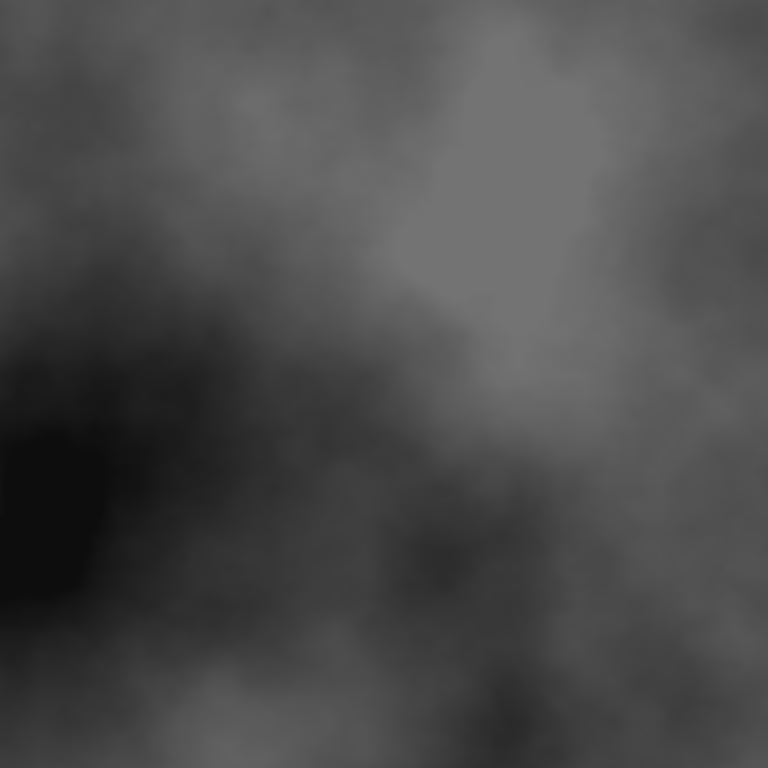
Reproduce this texture procedurally as a WebGL 1 fragment shader.

```glsl
precision highp float;
// Dim grey smoke: broad soft masses of light and shade set the tone,
// their outlines are bent by fractal value noise, and a faint layer
// of the same noise adds the cloudy mottling.
uniform vec2 u_resolution;

float hash(vec2 p) {
  return fract(sin(dot(p, vec2(127.1, 311.7))) * 43758.5453);
}

float valueNoise(vec2 p) {
  vec2 cell = floor(p);
  vec2 f = fract(p);
  f = f * f * (3.0 - 2.0 * f);
  float low = mix(hash(cell), hash(cell + vec2(1.0, 0.0)), f.x);
  float high = mix(hash(cell + vec2(0.0, 1.0)), hash(cell + vec2(1.0, 1.0)), f.x);
  return mix(low, high, f.y);
}

// Fractal sum, centred on zero
float cloudNoise(vec2 p) {
  float sum = 0.0;
  float amplitude = 0.5;
  for (int octave = 0; octave < 5; octave++) {
    sum += amplitude * (valueNoise(p) - 0.5);
    p = p * 2.0 + vec2(17.3, 9.1);
    amplitude *= 0.5;
  }
  return sum;
}

// Soft elliptical mass, 1 at its centre
float puff(vec2 p, vec2 centre, vec2 radius) {
  vec2 d = (p - centre) / radius;
  return exp(-dot(d, d));
}

void main() {
  vec2 uv = gl_FragCoord.xy / u_resolution;

  // Bend the outlines of the masses
  vec2 bend = vec2(cloudNoise(uv * 4.0 + 3.7), cloudNoise(uv * 4.0 + 41.2));
  vec2 p = uv + 0.14 * bend;

  // Lit smoke
  float grey = 0.285;
  grey += 0.14 * puff(p, vec2(0.68, 0.72), vec2(0.30));
  grey += 0.08 * puff(p, vec2(0.30, 1.00), vec2(0.40));
  grey += 0.11 * puff(p, vec2(0.30, 0.03), vec2(0.15, 0.13));
  grey += 0.05 * puff(p, vec2(1.00, 0.08), vec2(0.08, 0.12));

  // Shaded hollows
  grey -= 0.18 * puff(p, vec2(0.12, 0.42), vec2(0.28, 0.30));
  grey -= 0.13 * puff(p, vec2(0.00, 0.22), vec2(0.10, 0.20));
  grey -= 0.08 * puff(p, vec2(0.55, 0.27), vec2(0.15));
  grey -= 0.14 * puff(p, vec2(0.66, 0.02), vec2(0.11, 0.10));

  // Mottling
  grey += 0.22 * cloudNoise(uv * 5.0 + 11.6);

  gl_FragColor = vec4(vec3(clamp(grey, 0.05, 0.45)), 1.0);
}
```
